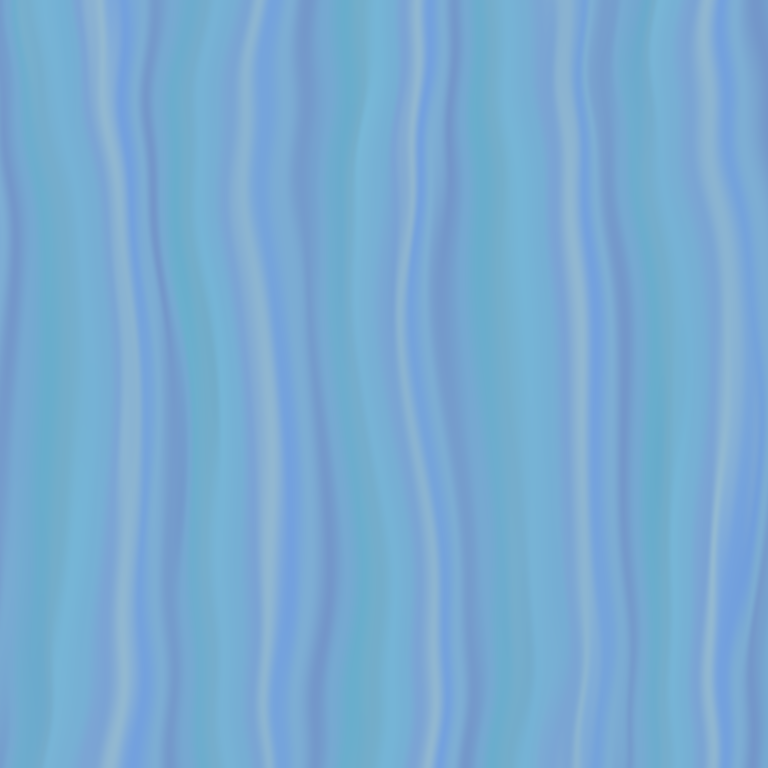
Write a WebGL 2 fragment shader that draws this texture.

```glsl
#version 300 es
precision highp float;
// Soft wavy vertical bands of blue, teal and violet with fine drawn-out streaks.

uniform vec2 u_resolution;
out vec4 fragColor;

// Cyclic colour ramp across one band period.
vec3 bandColor(float phase) {
    const vec3 ramp[10] = vec3[10](
        vec3(0.45, 0.59, 0.79),  // violet
        vec3(0.46, 0.66, 0.82),
        vec3(0.41, 0.68, 0.80),  // teal
        vec3(0.45, 0.68, 0.79),
        vec3(0.46, 0.71, 0.84),  // cyan
        vec3(0.46, 0.69, 0.83),
        vec3(0.48, 0.64, 0.83),  // periwinkle
        vec3(0.57, 0.72, 0.82),  // pale
        vec3(0.45, 0.63, 0.87),  // bright blue
        vec3(0.49, 0.68, 0.83));
    float t = fract(phase) * 10.0;
    int i = int(t) % 10;
    return mix(ramp[i], ramp[(i + 1) % 10], smoothstep(0.0, 1.0, fract(t)));
}

// Slow sideways sway of the bands, different in each region.
float sway(vec2 p) {
    return 0.016 * sin(5.2 * p.y - 1.6 + 2.5 * sin(3.1 * p.x))
         + 0.006 * sin(11.0 * p.y + 9.0 * p.x)
         + 0.003 * sin(23.0 * p.y - 13.0 * p.x + 2.0 * sin(7.0 * p.y));
}

// Layered sines, narrow across and long along the bands.
float streaks(vec2 p) {
    float sum = 0.0;
    float freq = 58.0;
    float amp = 0.5;
    for (int i = 0; i < 5; i++) {
        float k = float(i);
        float bend = 1.7 * sin(p.y * (4.0 + 1.3 * k) + p.x * 17.0 + 2.4 * k);
        sum += amp * sin(p.x * freq + bend + 1.9 * k);
        freq *= 1.47;
        amp *= 0.72;
    }
    return sum;
}

void main() {
    vec2 uv = gl_FragCoord.xy / u_resolution;
    vec2 p = vec2(uv.x - sway(uv), uv.y);

    // Streaks gather in loose patches.
    float patches = sin(13.0 * p.x + 1.1 + sin(4.0 * p.y))
                  * sin(6.5 * p.y + 5.0 * p.x + 0.6);
    float strength = mix(0.25, 1.0, smoothstep(-0.1, 0.8, patches));
    float streak = streaks(p) * strength;

    // Uneven band widths, disturbed by the streaks.
    float phase = (p.x - 0.01) / 0.198
                + 0.05 * sin(21.0 * p.x + 2.0 * sin(3.0 * p.y))
                + 0.055 * streak;
    vec3 color = bandColor(phase);

    // Contrast fades in and out along the bands.
    float fade = 0.5 + 0.5 * sin(7.0 * p.y + 19.0 * p.x + 2.0 * sin(5.0 * p.x));
    color = mix(color, vec3(0.475, 0.67, 0.825), 0.3 * fade);
    color += streak * vec3(0.008, 0.010, 0.004);

    fragColor = vec4(color, 1.0);
}
```
